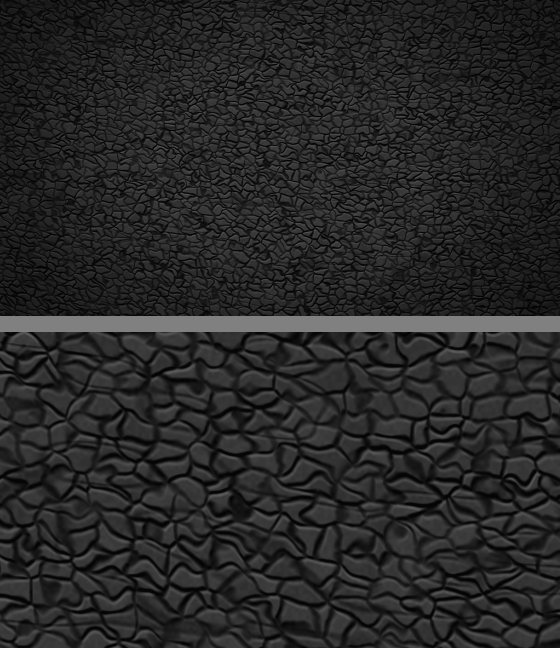
Top, the full canvas; bottom, a detail of the centre.
Reproduce this texture procedurally as a Shadertoy shader.

```glsl
// Black grained leather: small flattened pebbles parted by dark creases.
// Warped, stretched Voronoi cells give a height field, lit from above,
// with longer wrinkles, fine grain and a soft vignette on top.

#define CELL_SIZE vec2(0.0315, 0.0215)  // pebble width and height
#define LEATHER_TONE 0.212              // brightness of a pebble top
#define CREASE_WIDTH 0.23               // width of the slope, in cells
#define CREASE_DARK 0.27                // tone left at the crease bottom
#define RELIEF 0.12                     // strength of the light from above
#define LIGHT_STEP vec2(-0.0008, 0.0034)
#define GRAIN 0.035                     // fine surface noise
#define VIGNETTE 0.50                   // darkening towards the corners

vec2 hash22(vec2 p) {
    vec3 q = fract(p.xyx * vec3(0.1031, 0.1030, 0.0973));
    q += dot(q, q.yzx + 33.33);
    return fract((q.xx + q.yz) * q.zy);
}

float noise(vec2 p) {
    vec2 i = floor(p), f = fract(p);
    f = f * f * (3.0 - 2.0 * f);
    float low = mix(hash22(i).x, hash22(i + vec2(1, 0)).x, f.x);
    float high = mix(hash22(i + vec2(0, 1)).x, hash22(i + vec2(1, 1)).x, f.x);
    return mix(low, high, f.y);
}

// Offset of the feature point inside a cell
vec2 seed(vec2 cell) {
    return 0.5 + 0.92 * (hash22(cell + 17.0) - 0.5);
}

// Distance to the nearest Voronoi border (x) and random cell tone (y)
vec2 pebbles(vec2 p) {
    vec2 base = floor(p), f = fract(p);
    vec2 nearCell = vec2(0), nearDir = vec2(0);
    float best = 9.0;
    for (int y = -1; y <= 1; y++)
    for (int x = -1; x <= 1; x++) {
        vec2 cell = vec2(x, y);
        vec2 dir = cell + seed(base + cell) - f;
        float d = dot(dir, dir);
        if (d < best) { best = d; nearDir = dir; nearCell = cell; }
    }
    float border = 9.0;
    for (int y = -2; y <= 2; y++)
    for (int x = -2; x <= 2; x++) {
        vec2 cell = nearCell + vec2(x, y);
        vec2 dir = cell + seed(base + cell) - f;
        vec2 gap = dir - nearDir;
        if (dot(gap, gap) > 1e-5)
            border = min(border, dot(0.5 * (nearDir + dir), normalize(gap)));
    }
    return vec2(border, hash22(base + nearCell + 71.0).y);
}

// Leather height (x) and cell tone (y)
vec2 leather(vec2 p) {
    // Creases fall to the right on the left side and level out on the right
    vec2 q = p;
    q.y += 0.30 * p.x - 0.10 * p.x * p.x;
    q.y += 0.045 * noise(p * 3.5 + 4.0);
    q.x += 0.040 * noise(p * 4.0 + 23.0);
    vec2 wobble = vec2(noise(p * 55.0), noise(p * 55.0 + 40.0)) - 0.5;
    vec2 cellPos = q / CELL_SIZE + 0.75 * wobble;

    vec2 pebble = pebbles(cellPos);
    float slope = smoothstep(0.015, CREASE_WIDTH, pebble.x);
    float depth = mix(0.45, 1.1, noise(cellPos * 0.8 + 9.0));
    float height = 1.0 - min(depth, 1.0) * (1.0 - slope);

    // Longer wrinkles running across several pebbles
    float wrinkle = abs(noise(q * vec2(11.0, 30.0) + 60.0) - 0.5);
    height *= mix(0.62, 1.0, smoothstep(0.0, 0.07, wrinkle));
    return vec2(height, pebble.y);
}

float shade(vec2 p) {
    vec2 here = leather(p);
    float above = leather(p + LIGHT_STEP).x;
    float tone = LEATHER_TONE * mix(CREASE_DARK, 1.0, here.x);
    tone *= 0.90 + 0.20 * here.y;
    tone += RELIEF * (here.x - above);
    tone += GRAIN * (noise(p * 260.0) - 0.5);
    return max(tone, 0.02);
}

void mainImage(out vec4 fragColor, in vec2 fragCoord) {
    // Four samples per pixel smooth the creases
    float tone = 0.0;
    for (int i = 0; i < 4; i++) {
        vec2 shift = (vec2(i % 2, i / 2) - 0.5) * 0.5;
        tone += 0.25 * shade((fragCoord + shift) / iResolution.y);
    }

    // Vignette
    vec2 centred = (fragCoord / iResolution.xy - 0.5) * vec2(1.7, 1.4);
    tone *= 1.0 - VIGNETTE * smoothstep(0.3, 1.1, length(centred));
    fragColor = vec4(vec3(tone), 1.0);
}
```
